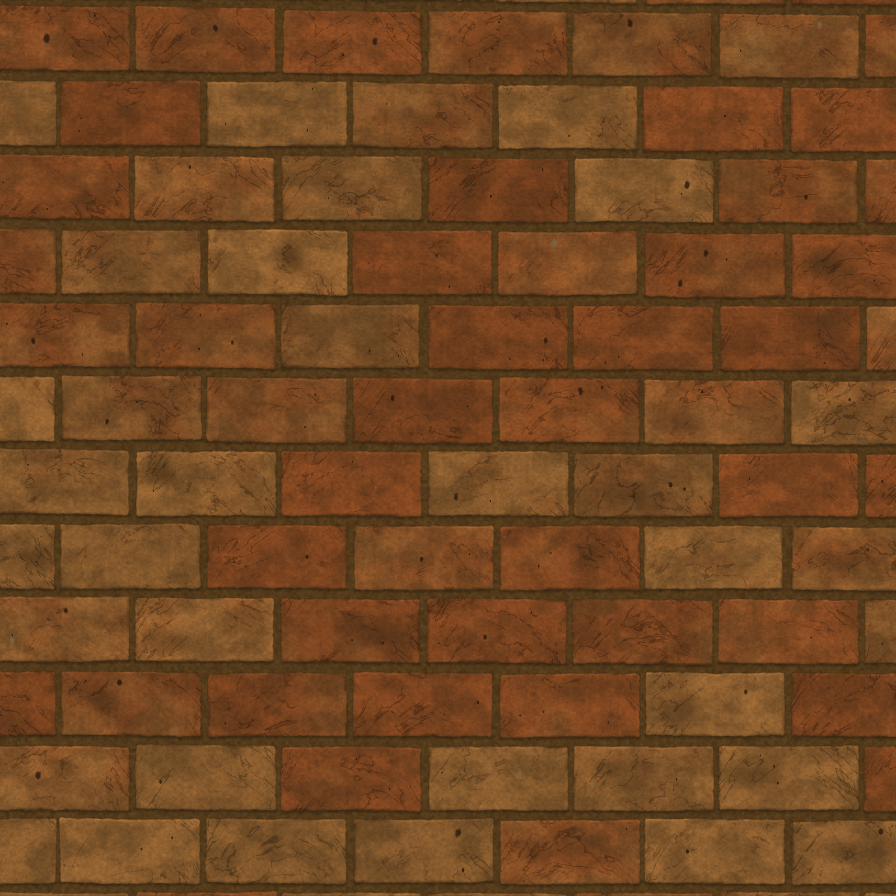
Write a three.js fragment shader that draws this texture.

```glsl
// Weathered brick wall in running bond: tan and red bricks with recessed brown mortar.
varying vec2 vUv;

float hash(vec2 p) {
  return fract(sin(dot(p, vec2(127.1, 311.7))) * 43758.5453);
}

float noise(vec2 p) {
  vec2 i = floor(p), f = fract(p);
  f = f * f * (3.0 - 2.0 * f);
  return mix(mix(hash(i), hash(i + vec2(1.0, 0.0)), f.x),
             mix(hash(i + vec2(0.0, 1.0)), hash(i + 1.0), f.x), f.y);
}

float fbm(vec2 p) {
  float sum = 0.0, amp = 0.5;
  for (int i = 0; i < 5; i++) {
    sum += amp * noise(p);
    p = mat2(1.6, 1.2, -1.2, 1.6) * p + 7.3;
    amp *= 0.5;
  }
  return sum / 0.97;
}

float roundedBox(vec2 p, vec2 halfSize, float radius) {
  vec2 q = abs(p) - halfSize + radius;
  return length(max(q, 0.0)) + min(max(q.x, q.y), 0.0) - radius;
}

void main() {
  // Courses sag slightly to the right; every other one shifts by half a brick
  vec2 pitch = vec2(0.1628, 0.0821);
  vec2 wall = vUv - vec2(0.065, 0.0085);
  wall.y += 0.009 * (vUv.x - 0.5) * vUv.y;
  float row = floor(wall.y / pitch.y);
  wall.x -= 0.083 * mod(row, 2.0);
  vec2 id = floor(wall / pitch);
  vec2 local = (fract(wall / pitch) - 0.5) * pitch;

  // Nearly straight brick outline with a gentle bow
  vec2 jitter = vec2(hash(id + 3.1), hash(id + 8.7)) - 0.5;
  vec2 body = local + jitter * vec2(0.003, 0.002);
  body.y += body.x * 0.022 * (hash(id + 5.5) - 0.5);
  body.y += body.x * body.x * 0.4 * (hash(id + 6.2) - 0.5);
  vec2 halfSize = vec2(0.0774, 0.0353) + 0.001 * (hash(id + 1.9) - 0.5);
  float edge = roundedBox(body, halfSize, 0.0025);
  edge += 0.0013 * (noise(vUv * 60.0) - 0.5) + 0.0012 * (noise(vUv * 230.0) - 0.5);
  float brickMask = 1.0 - smoothstep(-0.0011, 0.0011, edge);

  // Surface noise, different on each brick
  vec2 q = local + id * 3.17;
  float cloud = fbm(q * 22.0);
  float blotch = fbm(q * vec2(36.0, 50.0) + 19.0);
  float grain = fbm(vUv * 240.0);
  float speck = noise(vUv * 480.0);

  // Fired clay colour, blending from tan to red, redder toward the upper right
  float kiln = hash(id + 12.3);
  float bias = 0.2 * (vUv.x - 0.5) + 0.36 * (smoothstep(0.0, 0.35, vUv.y) - 0.8);
  float redness = smoothstep(0.1, 0.85, kiln + bias + 0.7 * (cloud - 0.5));
  vec3 tan_ = mix(vec3(0.435, 0.295, 0.148), vec3(0.55, 0.368, 0.184), smoothstep(0.25, 0.72, blotch));
  vec3 red = mix(vec3(0.405, 0.228, 0.108), vec3(0.505, 0.272, 0.125), smoothstep(0.25, 0.72, blotch));
  vec3 brick = mix(tan_, red, redness);
  brick *= 0.96 + 0.12 * hash(id + 21.4);
  brick *= 0.85 + 0.2 * grain + 0.13 * speck;

  // Soot smudge on the face
  vec2 sootAt = (vec2(hash(id + 31.0), hash(id + 37.0)) - 0.5) * vec2(0.08, 0.03);
  float soot = 1.0 - smoothstep(0.0, 1.0, length((body - sootAt) / vec2(0.06, 0.03)));
  soot *= smoothstep(0.3, 0.7, cloud) * smoothstep(0.15, 0.9, hash(id + 43.0));
  brick = mix(brick, vec3(0.27, 0.18, 0.09), 0.6 * soot);

  // Soft arched creases
  vec2 bent = vec2(local.x, local.y + 9.0 * local.x * local.x) + id * 2.3;
  float ridge = abs(fbm(bent * vec2(32.0, 62.0) + 2.0 * cloud) - 0.5);
  float crease = (1.0 - smoothstep(0.0, 0.04, ridge)) * smoothstep(0.4, 0.62, cloud);
  brick *= 1.0 - 0.26 * crease;

  // Dark pits and a few pale chips
  for (int i = 0; i < 3; i++) {
    vec2 seed = id + 17.3 * float(i) + 51.0;
    vec2 at = (vec2(hash(seed), hash(seed + 2.7)) - 0.5) * vec2(0.13, 0.056);
    float size = mix(0.0013, 0.0055, pow(hash(seed + 4.1), 5.0));
    vec2 away = (body - at) * vec2(1.25, 0.85);
    float pit = 1.0 - smoothstep(0.5, 1.15, length(away) / size + 0.8 * (grain - 0.5));
    float pale = step(0.93, hash(seed + 6.6));
    vec3 pitColour = mix(vec3(0.15, 0.095, 0.055), vec3(0.48, 0.4, 0.26), pale);
    brick = mix(brick, pitColour, 0.8 * pit * step(0.45, hash(seed + 9.2)));
  }

  // Thin lit upper arris and slightly shaded lower edge
  float rim = smoothstep(-0.0035, -0.0008, edge);
  float upper = smoothstep(0.029, 0.034, body.y);
  float lower = smoothstep(0.031, 0.0355, -body.y);
  brick *= 1.0 + rim * (0.2 * upper * noise(vUv * 90.0) - 0.1 * lower);
  brick *= 1.0 - 0.18 * rim * smoothstep(0.55, 0.85, noise(vUv * 42.0));

  // Sandy mortar, shadowed beneath each brick
  vec3 mortar = mix(vec3(0.265, 0.18, 0.077), vec3(0.385, 0.272, 0.128), grain);
  mortar *= 0.92 + 0.16 * speck;
  mortar *= 1.0 - 0.2 * smoothstep(0.033, 0.036, -body.y) * (1.0 - smoothstep(0.001, 0.005, edge));
  mortar *= 0.88 + 0.12 * smoothstep(0.0, 0.002, edge);

  gl_FragColor = vec4(mix(mortar, brick, brickMask), 1.0);
}
```
